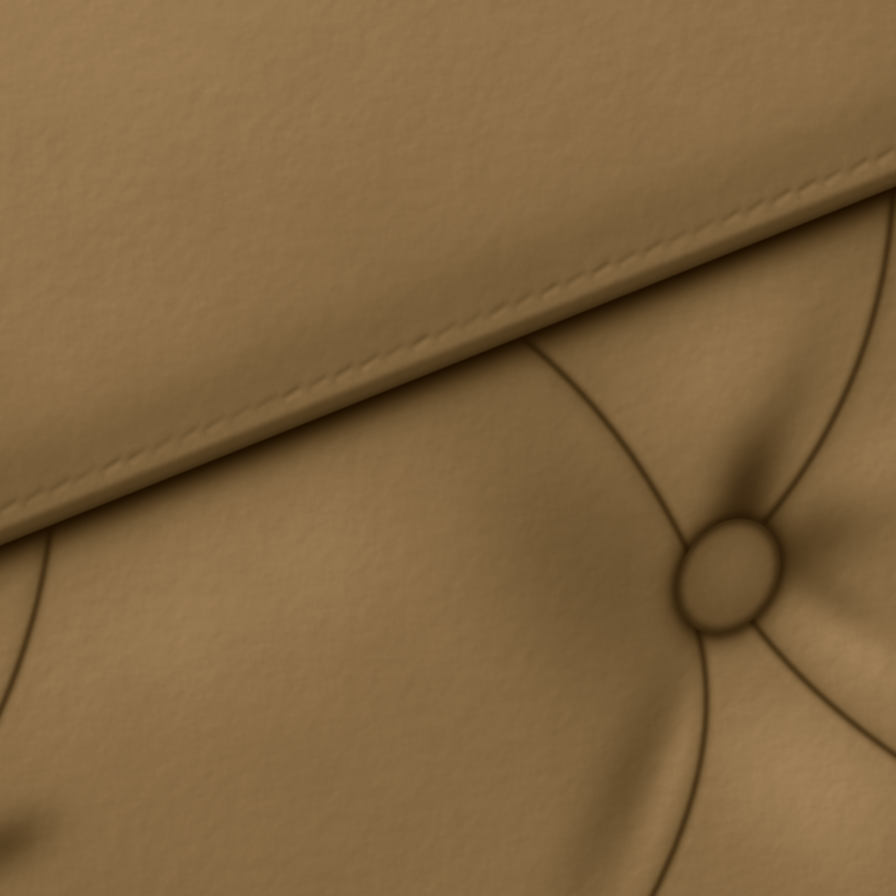
Reproduce this texture procedurally as a Shadertoy shader.

```glsl
// Tufted tan leather under an overlapping flap with a stitched hem.
// The hem is a signed line distance, the seams are curves, the button an
// ellipse; gaussian folds and value noise shade one brown tone ramp.

const vec3 DARK = vec3(0.11, 0.055, 0.002);
const vec3 LIGHT = vec3(0.59, 0.47, 0.315);
const float HEM_HEIGHT = 0.391;
const float HEM_SLOPE = 0.401;
const float STITCH_OFFSET = 0.039;
const float STITCH_PERIOD = 0.031;
const vec2 BUTTON = vec2(0.813, 0.357);
const vec2 BUTTON_RADII = vec2(0.072, 0.056);
const vec2 BUTTON_AXIS = vec2(0.545, 0.838);
const float SEAM_WIDTH = 0.0040;
const float MID_TONE = 0.83;
const float SWELL_CONTRAST = 1.35;
const float GRAIN = 0.058;

float hash(vec2 p) {
    p = fract(p * vec2(0.1031, 0.1137));
    p += dot(p, p.yx + 33.33);
    return fract((p.x + p.y) * p.x * 7.13);
}

float noise(vec2 p) {
    vec2 i = floor(p), f = fract(p);
    f = f * f * (3.0 - 2.0 * f);
    return mix(mix(hash(i), hash(i + vec2(1, 0)), f.x),
               mix(hash(i + vec2(0, 1)), hash(i + 1.0), f.x), f.y);
}

float fbm(vec2 p) {
    float sum = 0.0, amp = 0.5;
    for (int i = 0; i < 4; i++) {
        sum += amp * noise(p);
        p = mat2(1.6, 1.2, -1.2, 1.6) * p + 7.3;
        amp *= 0.5;
    }
    return sum;
}

float bell(float x, float width) { return exp(-x * x / (width * width)); }

// Rotated gaussian fold; axis is the unit direction of radii.x
float fold(vec2 p, vec2 center, vec2 axis, vec2 radii) {
    p -= center;
    vec2 q = vec2(dot(p, axis), dot(p, vec2(-axis.y, axis.x))) / radii;
    return exp(-dot(q, q));
}

// Signed distance to a quadratic curve, positive left of its direction
float curveDistance(vec2 p, vec2 a, vec2 b, vec2 c) {
    float best = 10.0, side = 1.0;
    vec2 from = a;
    for (int i = 1; i <= 16; i++) {
        float t = float(i) / 16.0;
        vec2 to = mix(mix(a, b, t), mix(b, c, t), t);
        vec2 e = to - from, w = p - from;
        float d = length(w - e * clamp(dot(w, e) / dot(e, e), 0.0, 1.0));
        if (d < best) { best = d; side = e.x * w.y - e.y * w.x < 0.0 ? -1.0 : 1.0; }
        from = to;
    }
    return best * side;
}

// Dark groove, soft hollow and a thin lit lip on one side
float seam(float v, float d, float litSide) {
    v *= 1.0 - 0.16 * bell(d, 0.014);
    v += 0.06 * bell(d - litSide * 0.011, 0.006);
    return v * (1.0 - 0.52 * bell(d, SEAM_WIDTH));
}

float flapTone(vec2 p, float d) {
    float v = 0.83 + 0.17 * fold(p, vec2(0.0, 1.0), vec2(1, 0), vec2(0.45, 0.32));
    v += 0.08 * fold(p, vec2(0.75, 0.97), vec2(1, 0), vec2(0.4, 0.2));
    v += 0.05 * fold(p, vec2(0.05, 0.62), vec2(1, 0), vec2(0.25, 0.12));
    v -= 0.12 * bell(d - 0.065, 0.045);
    // Stitched channel with uneven thread, then the rolled hem
    float along = dot(p, normalize(vec2(1.0, HEM_SLOPE)));
    float cell = fract(along / STITCH_PERIOD) - 0.5;
    float off = d - STITCH_OFFSET - cell * 0.006;
    float dash = 1.0 - smoothstep(0.22, 0.46, abs(cell));
    dash *= 0.4 + 0.8 * noise(vec2(along * 45.0, 3.0));
    v -= 0.05 * bell(off, 0.007) + 0.10 * dash * bell(off, 0.003);
    v += 0.09 * dash * bell(off + 0.006, 0.004);
    v -= 0.20 * bell(d - 0.013, 0.006);
    return v * mix(0.28, 1.0, smoothstep(-0.004, 0.022, d));
}

float cushionTone(vec2 p, float d) {
    float curveA = curveDistance(p, vec2(0.580, 0.625), vec2(0.698, 0.531), vec2(0.772, 0.376));
    float curveB = curveDistance(p, vec2(0.997, 0.790), vec2(0.987, 0.578), vec2(0.855, 0.419));
    float curveC = curveDistance(p, vec2(0.833, 0.315), vec2(0.900, 0.225), vec2(1.01, 0.150));
    float curveD = curveDistance(p, vec2(0.779, 0.295), vec2(0.813, 0.161), vec2(0.723, -0.01));
    float curveE = curveDistance(p, vec2(0.056, 0.410), vec2(0.043, 0.300), vec2(-0.005, 0.195));
    // Broad swells and hollows
    float v = 0.84;
    v += 0.11 * fold(p, vec2(0.24, 0.36), vec2(0.9, 0.436), vec2(0.33, 0.15));
    v += 0.09 * fold(p, vec2(0.80, 0.61), vec2(0.6, 0.8), vec2(0.13, 0.08));
    v += 0.15 * fold(p, vec2(0.89, 0.14), vec2(0.8, -0.6), vec2(0.17, 0.10));
    v += 0.14 * fold(p, vec2(0.96, 0.28), vec2(0.8, -0.6), vec2(0.09, 0.035));
    v += 0.10 * fold(p, vec2(0.98, 0.48), vec2(0.6, 0.8), vec2(0.10, 0.035));
    v -= 0.15 * fold(p, vec2(0.67, 0.36), vec2(0.5, -0.866), vec2(0.20, 0.11));
    v -= 0.17 * fold(p, vec2(0.70, 0.13), vec2(0.42, 0.907), vec2(0.16, 0.035));
    v += 0.10 * fold(p, vec2(0.75, 0.14), vec2(0.32, 0.947), vec2(0.14, 0.018));
    // Gathers pulled toward the buttons
    v -= 0.32 * fold(p, vec2(0.828, 0.445), vec2(0.26, 0.966), vec2(0.075, 0.034));
    v -= 0.13 * fold(p, vec2(0.87, 0.53), vec2(0.4, 0.917), vec2(0.11, 0.028));
    v -= 0.27 * fold(p, vec2(0.905, 0.395), vec2(0.87, 0.493), vec2(0.08, 0.040));
    v -= 0.15 * fold(p, vec2(0.93, 0.33), vec2(0.8, -0.6), vec2(0.07, 0.025));
    v -= 0.28 * fold(p, vec2(0.0, 0.055), vec2(0.87, 0.493), vec2(0.06, 0.030));
    v = max(MID_TONE + (v - MID_TONE) * SWELL_CONTRAST, 0.15);
    v = seam(v, curveA, 1.0);
    v = seam(v, curveB, -1.0);
    v = seam(v, curveC, -1.0);
    v = seam(v, curveD, 1.0);
    v = seam(v, curveE, 1.0);
    // Shadow cast by the flap
    float depth = max(-d, 0.0);
    return v * (1.0 - 0.76 * exp(-pow(depth / 0.023, 1.6)) - 0.24 * exp(-depth / 0.05));
}

void mainImage(out vec4 fragColor, in vec2 fragCoord) {
    vec2 p = fragCoord / iResolution.xy;
    float pixel = 1.0 / iResolution.y;
    float d = (p.y - HEM_HEIGHT - HEM_SLOPE * p.x) / length(vec2(1.0, HEM_SLOPE));
    float v = cushionTone(p, d);
    // Domed button with a dark rim
    vec2 q = p - BUTTON;
    q = vec2(dot(q, BUTTON_AXIS), dot(q, vec2(-BUTTON_AXIS.y, BUTTON_AXIS.x)));
    float rim = (length(q / BUTTON_RADII) - 1.0) * BUTTON_RADII.y;
    float dome = 0.58 + 0.13 * fold(q, vec2(0.012, 0.0), vec2(1, 0), vec2(0.045, 0.035));
    v *= 1.0 - 0.25 * bell(max(rim, 0.0), 0.016);
    v = mix(v, dome, 1.0 - smoothstep(-pixel, pixel, rim + 0.003));
    v *= 1.0 - 0.58 * bell(rim + 0.003, 0.007);
    v = mix(v, flapTone(p, d), smoothstep(-1.5 * pixel, 1.5 * pixel, d));
    // Embossed leather grain and faint mottling
    float relief = fbm(p * 75.0) - fbm(p * 75.0 + vec2(0.25, -0.25));
    v *= 1.0 + GRAIN * (2.2 * relief + fbm(p * 14.0) - 0.5);
    v = clamp(v, 0.0, 1.15);
    vec3 color = mix(DARK, LIGHT, vec3(v, v, pow(v, 1.15)));
    fragColor = vec4(color, 1.0);
}
```
